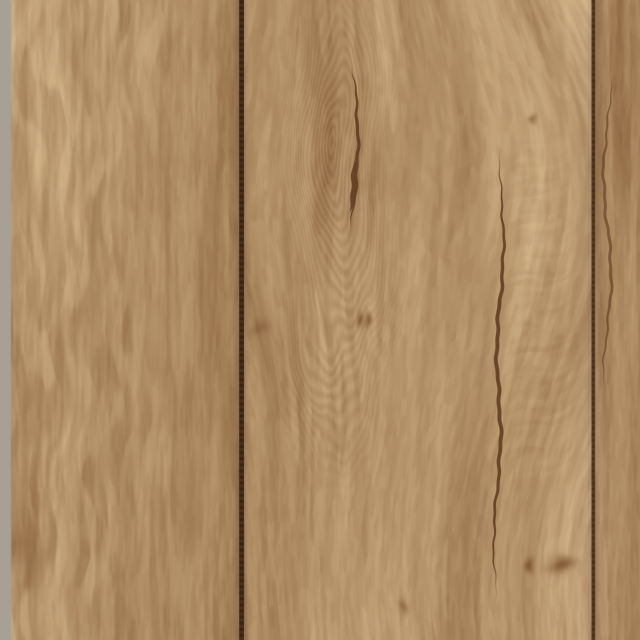
This texture is drawn by a three.js fragment shader. Its source:

```glsl
// Three vertical oak planks with dark seams, cathedral grain, cracks and knots.
varying vec2 vUv;

const vec3 DARK_OAK = vec3(0.57, 0.42, 0.27);
const vec3 LIGHT_OAK = vec3(0.82, 0.70, 0.53);
const vec3 CRACK_BROWN = vec3(0.36, 0.22, 0.12);
const vec3 KNOT_BROWN = vec3(0.47, 0.31, 0.17);
const vec3 SEAM_BROWN = vec3(0.25, 0.16, 0.09);
const vec3 WALL_GREY = vec3(0.65, 0.63, 0.58);

const float WALL_EDGE = 0.017;
const float SEAM_A = 0.3775;
const float SEAM_B = 0.927;
const float SOFT = 0.0016;

vec3 hash3(vec2 p) {
  vec3 q = vec3(dot(p, vec2(127.1, 311.7)), dot(p, vec2(269.5, 183.3)), dot(p, vec2(419.2, 371.9)));
  return fract(sin(q) * 43758.5);
}

// Smooth cellular noise, centred on zero.
float cells(vec2 p) {
  vec2 cell = floor(p);
  vec2 local = fract(p);
  float sum = 0.0;
  float total = 0.0;
  for (int j = -1; j <= 1; j++) {
    for (int i = -1; i <= 1; i++) {
      vec2 offset = vec2(float(i), float(j));
      vec3 h = hash3(cell + offset);
      vec2 d = offset + h.xy - local;
      float weight = exp(-7.0 * dot(d, d));
      sum += weight * h.z;
      total += weight;
    }
  }
  return sum / total - 0.5;
}

float bell(float x, float centre, float width) {
  float d = (x - centre) / width;
  return exp(-d * d);
}

float band(float x, float lo, float hi, float fade) {
  return smoothstep(lo, lo + fade, x) * (1.0 - smoothstep(hi - fade, hi, x));
}

float line(float x, float centre, float halfWidth) {
  return 1.0 - smoothstep(halfWidth - SOFT * 0.5, halfWidth + SOFT, abs(x - centre));
}

// Crack along a given path, tapering towards both ends.
float crack(vec2 p, float path, vec2 span, float halfWidth) {
  float taper = band(p.y, span.x, span.y, 0.4 * (span.y - span.x));
  float wander = 0.0012 * sin(p.y * 83.0) + 0.0007 * sin(p.y * 197.0);
  return line(p.x, path + wander, halfWidth * taper) * smoothstep(0.0, 0.3, taper);
}

float knot(vec2 p, vec2 centre, vec2 radius) {
  vec2 q = (p - centre) / radius;
  q.x += 0.3 * sin(q.y * 2.0 + centre.x * 40.0);
  return exp(-dot(q, q));
}

// Streaks from broad bands down to fine pores.
float streaks(vec2 p) {
  return 0.34 * cells(p * vec2(14.0, 1.6)) + 0.30 * cells(p * vec2(48.0, 3.0))
       + 0.28 * cells(p * vec2(120.0, 7.0)) + 0.20 * cells(p * vec2(210.0, 38.0));
}

// Nested pointed rings around an axis.
float cathedral(vec2 p, vec2 centre) {
  vec2 d = p - centre;
  d.x += 0.010 * sin(p.y * 19.0);
  float reach = length(vec2(4.5 * d.x, d.y)) + 0.007 * sin(p.x * 150.0 + p.y * 20.0);
  float wobble = 0.035 * cells(p * vec2(22.0, 9.0));
  float fade = bell(d.x, 0.0, 0.075) * band(p.y, 0.16, 1.1, 0.25);
  return sin((reach + wobble) * 265.0) * fade;
}

float leftTone(vec2 p) {
  float ripple = cells(vec2(p.x * 75.0 + 0.5 * sin(p.y * 30.0), p.y * 15.0));
  float rough = mix(0.42, 0.16, smoothstep(0.14, 0.30, p.x));
  float shade = mix(0.64, 0.37, smoothstep(0.06, 0.34, p.x)) + 0.08 * (p.y - 0.5);
  return shade + rough * ripple + 0.75 * streaks(p + 3.0);
}

float middleTone(vec2 p) {
  float bulge = 1.0 + 0.55 * bell(p.y, 0.70, 0.32);
  vec2 flow = vec2((p.x - 0.54) / bulge + 0.004 * sin(p.y * 13.0), p.y);
  float tone = 0.51 + 0.9 * streaks(flow + 7.0) + 0.09 * cathedral(p, vec2(0.527, 0.78));
  tone += 0.28 * smoothstep(0.72, 0.92, p.x) * smoothstep(0.35, 1.0, p.y);
  tone += 0.14 * bell(p.x, 0.60, 0.03) * smoothstep(0.6, 1.0, p.y);
  tone += 0.10 * bell(p.x, 0.69 + 0.03 * (p.y - 0.5), 0.006) + 0.10 * bell(p.x, 0.887, 0.007);
  tone -= 0.22 * knot(p, vec2(0.560, 0.71), vec2(0.05, 0.11));
  // Slanted ray flecks beside the long crack.
  float flecks = cells(vec2(p.x * 24.0, (p.y - 0.4 * p.x + 0.01 * sin(p.x * 45.0)) * 115.0));
  return tone + 0.16 * flecks * band(p.x, 0.77, 0.92, 0.05) * band(p.y, 0.15, 0.85, 0.2);
}

void main() {
  vec2 p = vUv;
  float tone = p.x < SEAM_A ? leftTone(p) : p.x < SEAM_B ? middleTone(p) : 0.31 + 0.9 * streaks(p + 11.0);
  vec3 color = mix(DARK_OAK, LIGHT_OAK, clamp(tone, -0.1, 1.1));

  // Knots
  float knots = knot(p, vec2(0.876, 0.118), vec2(0.018, 0.013)) + knot(p, vec2(0.828, 0.116), vec2(0.007, 0.011));
  knots += 0.7 * knot(p, vec2(0.834, 0.814), vec2(0.007, 0.008)) + 0.6 * knot(p, vec2(0.403, 0.487), vec2(0.014, 0.012));
  knots += 0.9 * knot(p, vec2(0.562, 0.500), vec2(0.005, 0.012)) + 0.9 * knot(p, vec2(0.575, 0.500), vec2(0.005, 0.011));
  knots += 0.7 * knot(p, vec2(0.631, 0.052), vec2(0.007, 0.012)) + 0.4 * knot(p, vec2(0.045, 0.148), vec2(0.04, 0.035));
  color = mix(color, KNOT_BROWN, 0.8 * min(knots, 1.0));

  // Cracks
  float bend = 0.559 - 0.62 * (p.y - 0.78) * (p.y - 0.78);
  float longPath = 0.773 + 0.016 * p.y + 0.004 * sin(21.0 * (p.y - 0.235));
  float edgePath = 0.949 + 0.006 * sin(20.0 * (p.y - 0.49));
  float cracks = max(crack(p, bend, vec2(0.62, 0.92), 0.0022), crack(p, bend - 0.003, vec2(0.66, 0.76), 0.0045));
  cracks = max(cracks, crack(p, longPath, vec2(0.01, 0.82), 0.0026));
  cracks = max(cracks, 0.7 * crack(p, edgePath, vec2(0.35, 0.93), 0.0020));
  color = mix(color, CRACK_BROWN, 0.85 * cracks);

  // Seams with soft shadows and faint notches
  color *= 1.0 - 0.14 * bell(p.x, SEAM_A, 0.010) - 0.12 * bell(p.x, SEAM_B, 0.008);
  vec3 seamColor = SEAM_BROWN * (1.0 + 0.15 * sin(p.y * 660.0));
  color = mix(color, seamColor, max(line(p.x, SEAM_A, 0.0034), 0.85 * line(p.x, SEAM_B, 0.0023)));

  // Wall strip at the left
  color = mix(WALL_GREY, color, smoothstep(WALL_EDGE - SOFT, WALL_EDGE + SOFT, p.x));
  gl_FragColor = vec4(color, 1.0);
}
```
